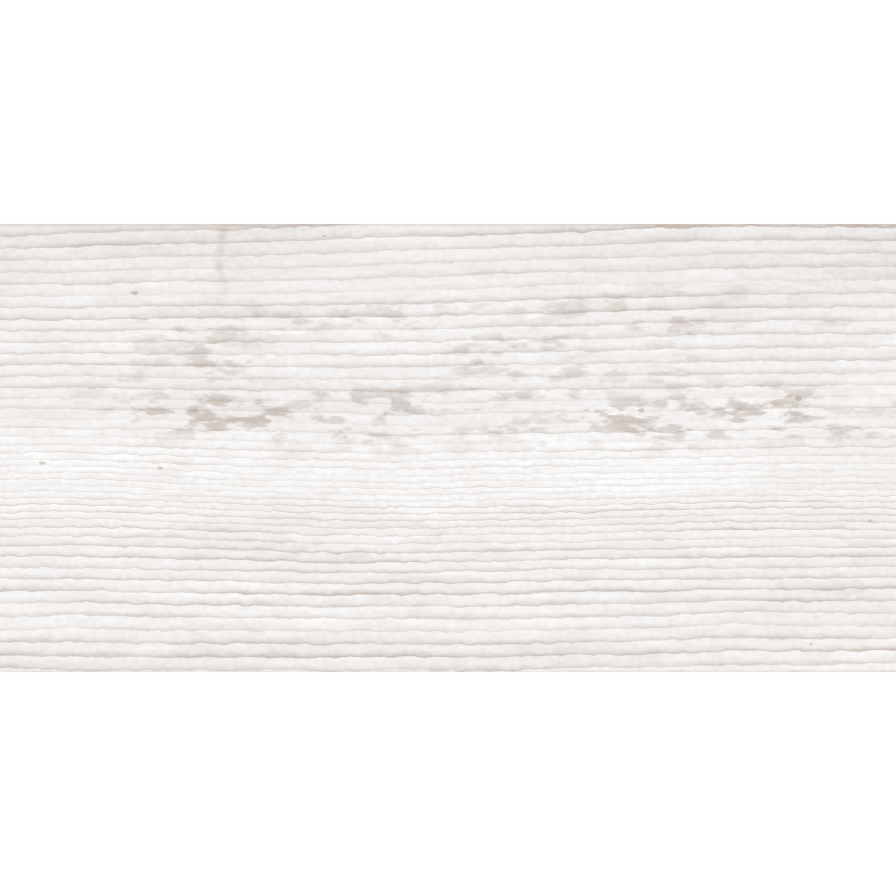
This texture is drawn by a WebGL 1 fragment shader. Its source:

```glsl
precision highp float;

uniform vec2 u_resolution;

const vec3 WHITE = vec3(1.0);
const vec3 DARK_GRAIN = vec3(0.79, 0.75, 0.72);
const float PLANK_BOTTOM = 0.25;
const float PLANK_HEIGHT = 0.5;

float hash(vec2 p) {
  vec3 q = fract(p.xyx * 0.1031);
  q += dot(q, q.yzx + 33.33);
  return fract((q.x + q.y) * q.z);
}

float noise(vec2 p) {
  vec2 cell = floor(p);
  vec2 f = fract(p);
  f = f * f * (3.0 - 2.0 * f);
  float low = mix(hash(cell), hash(cell + vec2(1.0, 0.0)), f.x);
  float high = mix(hash(cell + vec2(0.0, 1.0)), hash(cell + vec2(1.0)), f.x);
  return mix(low, high, f.y);
}

float fbm(vec2 p) {
  float sum = 0.0;
  float weight = 0.5;
  for (int i = 0; i < 4; i++) {
    sum += weight * noise(p);
    p = p * 2.03 + 17.3;
    weight *= 0.5;
  }
  return sum / 0.9375;
}

float bell(float x, float center, float width) {
  float d = (x - center) / width;
  return exp(-d * d);
}

// Ring count up to height t; rings crowd together around t = 0.2
float ringPhase(float t) {
  float d = (t - 0.2) / 0.07;
  return 64.0 * t + 5.6 * d / sqrt(1.0 + d * d);
}

// Slow bends of the fibres plus ragged line edges
float warpHeight(vec2 p) {
  float bend = (noise(vec2(p.x * 2.2, p.y * 5.0) + 4.0) - 0.5) * 0.012;
  float ripple = (noise(p * vec2(11.0, 18.0)) - 0.5) * 0.0035;
  float ragged = (fbm(p * vec2(80.0, 130.0)) - 0.5) * 0.0045;
  float topSweep = 0.022 * smoothstep(0.32, 0.5, p.y) * (1.0 - p.x) * (1.0 - p.x);
  return p.y + bend + ripple + ragged + topSweep;
}

// Each ring: a crisp lower edge that fades upwards
float ringLines(vec2 p) {
  float phase = ringPhase(warpHeight(p));
  float ring = floor(phase);
  float s = fract(phase);
  float profile = smoothstep(0.0, 0.16, s) * exp(-4.5 * s) * 1.5;
  float ringTone = mix(0.45, 1.15, hash(vec2(ring, 7.0)));
  float wear = mix(0.35, 1.3, fbm(vec2(p.x * 7.0, ring * 3.7)));
  float bandTone = 1.0 - 0.45 * bell(p.y, 0.28, 0.11);
  return profile * ringTone * wear * bandTone;
}

// Worn, flaky patches gathered in the middle band
float smudges(vec2 p) {
  float area = smoothstep(0.45, 0.72, fbm(p * vec2(5.0, 20.0) + 31.0));
  float flakes = smoothstep(0.46, 0.7, fbm(p * vec2(45.0, 110.0) + 9.0));
  float band = 0.15 + bell(p.y, 0.285, 0.03) + 0.7 * bell(p.y, 0.37, 0.05);
  return area * flakes * band;
}

// Sparse small pits, at most one per grid cell
float pits(vec2 p, float count) {
  vec2 cell = floor(p * count);
  vec2 offset = 0.25 + 0.5 * vec2(hash(cell + 3.1), hash(cell + 8.7));
  vec2 d = (fract(p * count) - offset) / count;
  float radius = mix(0.0015, 0.0035, hash(cell + 5.3));
  float shape = length(d * vec2(0.7, 1.2)) + 0.002 * (noise(p * 300.0) - 0.5);
  float present = step(0.93, hash(cell + 1.9));
  return present * (1.0 - smoothstep(radius * 0.4, radius * 1.3, shape));
}

// Total darkness of the wood, 0 is white and 1 is the darkest grain
float woodTone(vec2 p) {
  float clouds = fbm(p * vec2(3.0, 13.0) + 2.0) - 0.5;
  float fibres = fbm(p * vec2(22.0, 190.0)) - 0.5;
  float grit = noise(p * vec2(210.0, 256.0)) - 0.5;
  float rim = smoothstep(0.36, 0.5, p.y) * abs(p.x - 0.5) * 0.32;
  float crossMark = bell(p.x, 0.245 + 0.004 * noise(p * 40.0), 0.006)
    * smoothstep(0.37, 0.48, p.y) * noise(p * vec2(90.0, 140.0));
  float edges = bell(p.y, PLANK_HEIGHT, 0.0025) + 0.6 * bell(p.y, 0.0, 0.002);
  float tone = 0.15 + 0.28 * clouds + 0.24 * fibres + 0.13 * grit + rim;
  tone += 0.95 * ringLines(p) + 0.55 * smudges(p) + 0.4 * crossMark;
  return tone + 0.6 * pits(p, 15.0) + 0.35 * edges;
}

void main() {
  vec2 uv = gl_FragCoord.xy / u_resolution;
  vec2 p = vec2(uv.x, uv.y - PLANK_BOTTOM);
  float soft = 0.75 / u_resolution.y;
  float inside = smoothstep(-soft, soft, p.y)
    * (1.0 - smoothstep(PLANK_HEIGHT - soft, PLANK_HEIGHT + soft, p.y));
  float tone = clamp(woodTone(p), 0.0, 1.35);
  gl_FragColor = vec4(mix(WHITE, DARK_GRAIN, tone * inside), 1.0);
}
```
